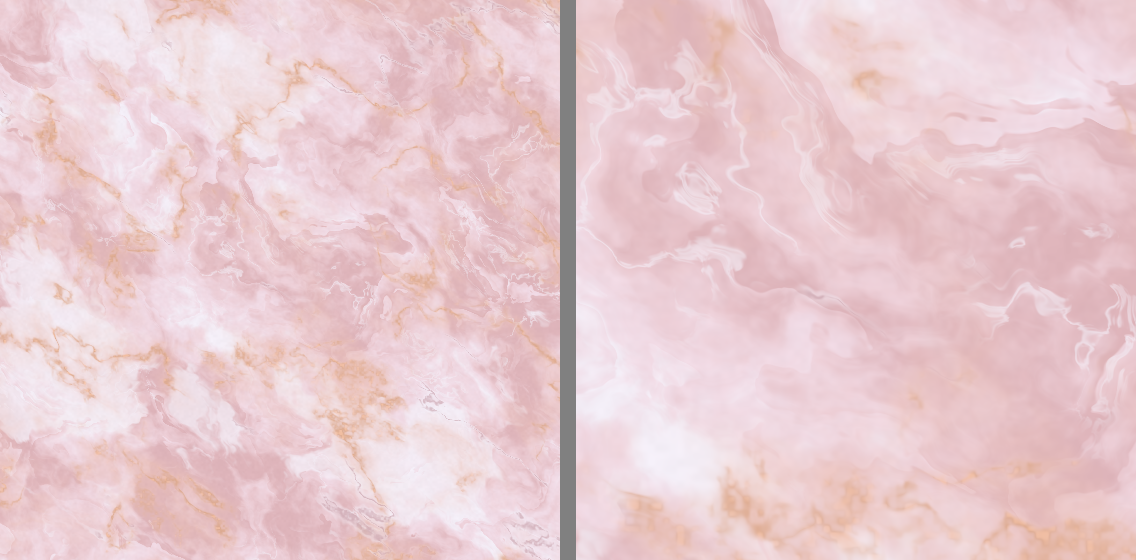
Left: the whole. Right: its middle third, enlarged.
Write a Shadertoy shader that draws this texture.

```glsl
// Pink onyx marble: cloudy rose layers, milky patches, grainy gold veins, mauve cracks.
#define SCALE 6.2
#define WARP 0.85
#define LAYERS 5.0
#define CONTRAST 2.2
#define ROSE vec3(0.870, 0.705, 0.730)
#define PINK vec3(0.922, 0.800, 0.832)
#define PALE vec3(0.942, 0.855, 0.898)
#define MILK vec3(0.955, 0.935, 0.970)
#define PEACH vec3(0.925, 0.760, 0.715)
#define GOLD vec3(0.840, 0.630, 0.500)
#define MAUVE vec3(0.760, 0.600, 0.640)

float hash(vec2 p) {
    return fract(sin(dot(p, vec2(127.1, 311.7))) * 43758.5);
}

float noise(vec2 p) {
    vec2 i = floor(p), f = fract(p);
    f = f * f * f * (f * (f * 6.0 - 15.0) + 10.0);
    return mix(mix(hash(i), hash(i + vec2(1, 0)), f.x),
               mix(hash(i + vec2(0, 1)), hash(i + vec2(1, 1)), f.x), f.y);
}

// Normalised sum of rotated octaves, centred on 0.5
float fbm(vec2 p, int octaves) {
    float sum = 0.0, total = 0.0, amp = 0.5;
    for (int i = 0; i < octaves; i++) {
        sum += amp * noise(p);
        total += amp;
        amp *= 0.54;
        p = mat2(1.6, 1.2, -1.2, 1.6) * p + 17.3;
    }
    return sum / total;
}

vec2 warp(vec2 p, float amount) {
    return p + amount * (vec2(fbm(p + 3.1, 5), fbm(p + 41.7, 5)) - 0.5) * 2.0;
}

// Slow rise and crisp fall: the broken edge of a translucent layer
float layerEdge(float phase) {
    float x = fract(phase);
    return x * (1.0 - smoothstep(0.92, 1.0, x));
}

// Distance-like value that is zero along a winding line
float ridge(vec2 p) {
    return abs(fbm(p, 6) - 0.5);
}

void mainImage(out vec4 fragColor, in vec2 fragCoord) {
    vec2 uv = fragCoord / iResolution.y;

    // Stretch the field along the falling diagonal
    vec2 p = vec2(dot(uv, vec2(0.8, -0.6)) * 0.8, dot(uv, vec2(0.6, 0.8)) * 1.1) * SCALE + 11.0;
    vec2 q = warp(p, WARP);
    float fine = fbm(p * 6.0 + 5.0, 4) - 0.5;

    // Cloudy tone with overlapping layers
    float cloud = fbm(q, 6);
    float sheet = fbm(q * 0.8 + 23.0, 6);
    float crisp = smoothstep(0.38, 0.62, fbm(p * 0.9 + 61.0, 3));
    float tone = 0.43 + (cloud - 0.5) * CONTRAST;
    tone += (layerEdge(sheet * LAYERS) - 0.45) * mix(0.2, 0.6, crisp);
    tone += (0.1 - ridge(q * 2.3 + 13.0)) * 1.1 + fine * 0.5;

    vec3 col = mix(ROSE, PINK, smoothstep(-0.1, 0.4, tone));
    col = mix(col, PALE, smoothstep(0.28, 0.72, tone));
    col = mix(col, MILK, smoothstep(0.65, 1.15, tone));

    // Milky patches with ragged borders
    float milk = fbm(q * 0.8 + 83.0, 6);
    col = mix(col, MILK, 0.75 * smoothstep(0.6, 0.68, milk));

    // Pale crystalline fringes
    float fringe = 1.0 - smoothstep(0.0, 0.04, ridge(q * 2.4 + 37.0));
    float fringeZone = smoothstep(0.48, 0.62, fbm(p * 1.1 + 29.0, 4));
    col = mix(col, MILK, 0.6 * fringe * fringeZone);

    // Peach stains, each with a ragged speckled gold core
    float grain = noise(uv * 230.0) * 0.6 + noise(uv * 120.0 + 9.0) * 0.4;
    for (int i = 0; i < 2; i++) {
        float shift = 53.0 + 31.0 * float(i);
        float vein = ridge(warp(p * 0.8 + shift, 0.5)) + abs(fine) * 0.06;
        float zone = smoothstep(0.42, 0.6, fbm(p * 1.1 + shift * 1.7, 5));
        col = mix(col, PEACH, 0.8 * zone * exp(-vein * 17.0));
        float core = zone * (1.0 - smoothstep(0.002, 0.04, vein));
        col = mix(col, GOLD, core * smoothstep(0.1, 0.85, grain + fine) * 0.85);
        col += 0.08 * core * smoothstep(0.6, 0.85, grain);
    }

    // Broken mauve cracks with a light rim
    vec2 jagged = p * vec2(0.4, 0.75) + 0.12 * vec2(fine, fbm(p * 5.0 + 47.0, 4) - 0.5);
    float crack = ridge(warp(jagged + 97.0, 0.25));
    float crackZone = smoothstep(0.5, 0.62, fbm(p * 1.2 + 19.0, 5));
    col = mix(col, MILK, 0.4 * crackZone * (1.0 - smoothstep(0.008, 0.03, crack)));
    float line = 1.0 - smoothstep(0.0, 0.008, crack);
    col = mix(col, MAUVE, 0.55 * crackZone * line * smoothstep(0.15, 0.6, grain));

    // Faint mineral grain
    col += (grain - 0.5) * 0.025;
    fragColor = vec4(clamp(col, 0.0, 1.0), 1.0);
}
```
